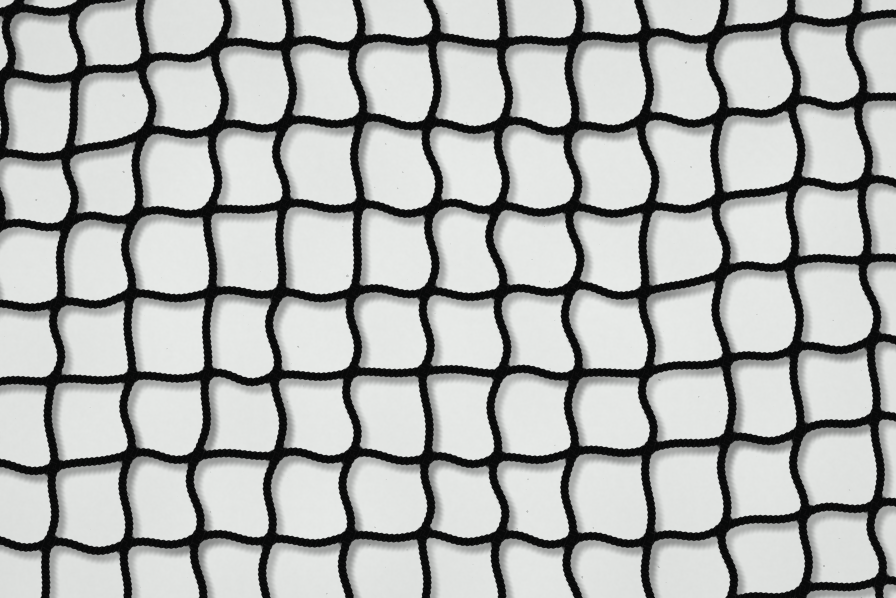
Write a Shadertoy shader that draws this pattern.

```glsl
// A slack black cord net hanging in front of a pale plaster wall.
// Knots sit on a warped, jittered grid; each pair of neighbours is joined by an
// S-bent cord measured as a distance, and sampled again, shifted, for its shadow.

#define COLUMNS 12.6                    // net columns across the canvas
#define ROW_PITCH 1.165                 // row height in column widths
#define CORD_RADIUS 0.056
#define KNOT_BLEND 0.085                // fillet where cords cross
#define JITTER 0.065                    // knot displacement
#define SWAY 0.05                       // mean S-bend of the cords
#define TWISTS 14.0                     // braid bumps per column width
#define SHADOW_SHIFT vec2(0.075, 0.085)
#define SHADOW_DEPTH 0.36
#define PLASTER vec3(0.889, 0.898, 0.890)
#define CORD_DARK vec3(0.033, 0.034, 0.035)

const float PI = 3.14159;
const float TAU = 6.28318;

vec2 hash2(vec2 p) {
    vec3 q = fract(p.xyx * vec3(0.1031, 0.1030, 0.0973));
    q += dot(q, q.yzx + 33.33);
    return fract((q.xx + q.yz) * q.zy);
}

float gradientNoise(vec2 p) {
    vec2 i = floor(p), f = p - i;
    vec2 u = f * f * f * (f * (f * 6.0 - 15.0) + 10.0);
    vec2 e = vec2(1.0, 0.0);
    float a = dot(hash2(i) * 2.0 - 1.0, f);
    float b = dot(hash2(i + e.xy) * 2.0 - 1.0, f - e.xy);
    float c = dot(hash2(i + e.yx) * 2.0 - 1.0, f - e.yx);
    float d = dot(hash2(i + 1.0) * 2.0 - 1.0, f - 1.0);
    return mix(mix(a, b, u.x), mix(c, d, u.x), u.y);
}

// Grid index to position: columns fan out downwards, rows droop to the left
// and climb to the right.
vec2 sheet(vec2 id) {
    float droop = 0.5 * exp(-0.3 * id.y) * (1.0 - smoothstep(0.8, 3.2, id.x));
    float climb = (0.35 + 0.03 * id.y) * smoothstep(8.5, 12.3, id.x);
    return vec2(0.06 + id.x + 0.0107 * (id.x - 7.5) * id.y,
                0.57 + ROW_PITCH * id.y + droop - climb);
}

vec2 knot(vec2 id) {
    return sheet(id) + JITTER * (hash2(id + 71.0) * 2.0 - 1.0);
}

// Distance to a bent cord from a to b, and its braid stripe.
// bend.x is the S-shape, bend.y the one-sided bow.
vec2 cord(vec2 p, vec2 a, vec2 b, vec2 bend) {
    float len = distance(a, b);
    vec2 dir = (b - a) / len, r = p - a;
    float along = dot(r, dir), t = clamp(along / len, 0.0, 1.0);
    float s = sin(PI * t);
    float across = dot(r, vec2(-dir.y, dir.x)) - bend.x * sin(TAU * t) - bend.y * s * s;
    float slope = (TAU * bend.x * cos(TAU * t) + PI * bend.y * sin(TAU * t)) / len;
    across *= inversesqrt(1.0 + slope * slope);
    float stripe = sin(TAU * TWISTS * along + 38.0 * across);
    float d = length(vec2(along - t * len, across));
    return vec2(d - CORD_RADIUS - 0.005 * stripe, stripe);
}

vec2 nearer(vec2 a, vec2 b) { return a.x < b.x ? a : b; }

// Signed distance to the whole net, and the stripe of the nearest cord.
vec2 net(vec2 p) {
    vec2 pitch = vec2(1.0, ROW_PITCH), id = p / pitch;
    for (int k = 0; k < 4; k++) id += (p - sheet(id)) / pitch;
    vec2 base = floor(id), rows = vec2(9.0, 0.0), cols = rows;
    for (int j = -1; j <= 1; j++)
    for (int i = -1; i <= 1; i++) {
        vec2 n = base + vec2(i, j), a = knot(n);
        vec2 h = hash2(n + 19.0), v = hash2(n + 43.0);
        vec2 rowBend = vec2(-SWAY * (0.2 + h.x), 0.13 * h.y - 0.04);
        vec2 colBend = vec2(SWAY * (0.3 + 1.3 * v.x), 0.20 * v.y - 0.09);
        rows = nearer(rows, cord(p, a, knot(n + vec2(1, 0)), rowBend));
        cols = nearer(cols, cord(p, a, knot(n + vec2(0, 1)), colBend));
    }
    vec2 best = nearer(rows, cols);
    float blend = max(KNOT_BLEND - abs(rows.x - cols.x), 0.0);
    return vec2(best.x - blend * blend / (4.0 * KNOT_BLEND), best.y);
}

void mainImage(out vec4 fragColor, in vec2 fragCoord) {
    float pixel = COLUMNS / iResolution.x;
    vec2 p = vec2(fragCoord.x, iResolution.y - fragCoord.y) * pixel;
    vec2 uv = fragCoord / iResolution.xy - 0.5;

    // Wall: faint blotches, grain, rare specks, darker edges
    float cloud = gradientNoise(p * 0.6 + 5.0);
    float grain = gradientNoise(p * 9.0) + gradientNoise(p * 23.0);
    vec3 color = PLASTER * (1.0 + 0.025 * cloud + 0.010 * grain);
    color *= 1.015 - 0.10 * dot(uv, uv);
    color *= 1.0 - 0.18 * smoothstep(0.50, 0.65, gradientNoise(p * 13.0 + 40.0));

    // Soft shadow, uneven as the net leaves the wall
    float shade = 1.0 - smoothstep(-0.045, 0.075, net(p - SHADOW_SHIFT).x);
    color *= 1.0 - SHADOW_DEPTH * shade * (0.8 + 0.7 * gradientNoise(p * 0.9 + 17.0));

    // Braided cord with dull glints between the strands
    vec2 d = net(p);
    float rim = smoothstep(-CORD_RADIUS, 0.0, d.x);
    vec3 fibre = CORD_DARK + 0.045 * smoothstep(0.2, 1.0, d.y) * (0.4 + rim);
    color = mix(fibre, color, smoothstep(-0.8 * pixel, 0.8 * pixel, d.x));

    fragColor = vec4(color, 1.0);
}
```
